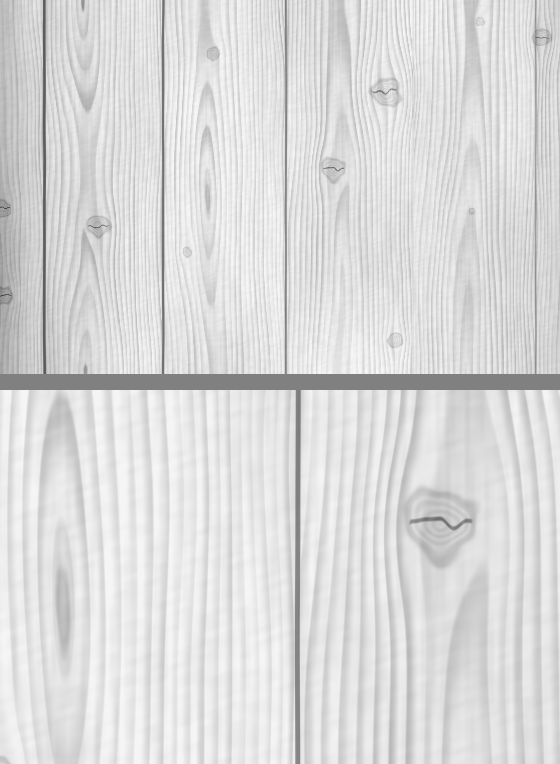
Top: the whole. Bottom: its middle third, enlarged.
Reproduce this texture procedurally as a Shadertoy shader.

```glsl
// Whitewashed wooden boards side by side, with flowing grain, knots and dark seams.
#define FIRST_SEAM 0.119   // all lengths are in canvas heights
#define PITCH 0.329
#define RING_FREQ 62.0
#define RING_DEPTH 0.15
#define FIBRE_DEPTH 0.05
#define BLOTCH_DEPTH 0.07
#define WOOD_TONE 0.93
#define SEAM_TONE 0.36
#define KNOTS 11

// Strength of each seam, left to right
const float seamStrength[5] = float[](1.0, 0.85, 0.7, 0.13, 0.5);

// Per board: heart offset, heart height, depth swing, least depth
const vec4 hearts[6] = vec4[](
    vec4(-0.04, 0.30, 0.010, 0.050), vec4(-0.05, 1.00, 0.060, 0.000),
    vec4(-0.035, 0.475, 0.050, 0.000), vec4(-0.017, 0.50, 0.020, 0.040),
    vec4(-0.01, 0.40, 0.030, 0.035), vec4(0.00, 0.80, 0.020, 0.030));

// Knot centre and radius
const vec3 knots[KNOTS] = vec3[](
    vec3(1.033, 0.756, 0.038), vec3(0.893, 0.547, 0.030), vec3(1.060, 0.090, 0.018),
    vec3(1.287, 0.943, 0.011), vec3(1.264, 0.435, 0.008), vec3(1.450, 0.900, 0.022),
    vec3(0.006, 0.443, 0.022), vec3(0.010, 0.210, 0.022), vec3(0.264, 0.395, 0.027),
    vec3(0.570, 0.857, 0.016), vec3(0.502, 0.326, 0.012));

float hash(vec2 p) {
    vec3 q = fract(vec3(p.xyx) * 0.1031);
    q += dot(q, q.yzx + 33.33);
    return fract((q.x + q.y) * q.z);
}

float noise(vec2 p) {
    vec2 i = floor(p), f = fract(p);
    f = f * f * (3.0 - 2.0 * f);
    return mix(mix(hash(i), hash(i + vec2(1, 0)), f.x),
               mix(hash(i + vec2(0, 1)), hash(i + vec2(1, 1)), f.x), f.y);
}

// Seam positions, with boards of slightly uneven width
float seamX(float k) {
    return FIRST_SEAM + PITCH * k - 0.0125 * max(sin(k * 1.0472), 0.0);
}

// Bends the grain around every knot
vec2 bendAroundKnots(vec2 p) {
    vec2 q = p;
    for (int i = 0; i < KNOTS; i++) {
        vec2 d = p - knots[i].xy;
        vec2 e = d / (knots[i].z * vec2(1.6, 2.6));
        q.x -= 0.8 * d.x * exp(-dot(e, e));
    }
    return q;
}

// Darkness of the growth rings and of the heart of one board
float grain(vec2 p, float board) {
    vec4 heart = hearts[int(board) + 1];
    vec2 q = bendAroundKnots(p);
    vec2 seed = vec2(board * 17.0 + 40.0, board * 5.0 + 9.0);
    float u = q.x - 0.5 * (seamX(board) + seamX(board + 1.0)) - heart.x;
    u += 0.022 * (noise(vec2(seed.x, p.y * 3.0)) - 0.5);
    u += 0.014 * (noise(q * vec2(12.0, 5.0) + seed) - 0.5);
    float depth = heart.w + heart.z * sin(3.14159 * (p.y - heart.y));
    float r = length(vec2(u, depth));

    // Slow darkening to the late wood, then a quick return to pale
    float ring = RING_FREQ * (r + 1.5 * r * r) + 0.8 * noise(q * vec2(25.0, 3.0) + seed);
    float t = fract(ring);
    float late = smoothstep(0.25, 0.85, t) * (1.0 - smoothstep(0.85, 1.0, t));
    float strength = mix(0.35, 1.0, hash(vec2(floor(ring) + 3.0, seed.x)));
    strength *= mix(0.5, 1.25, noise(p * vec2(9.0, 3.0) + seed.yx));
    float fade = 1.0 - smoothstep(0.4, 1.0, fwidth(ring));

    float pith = 1.0 - smoothstep(0.005, 0.010, r + 0.004 * noise(p * 70.0));
    float band = exp(-u * u / 0.0005) * noise(vec2(p.y * 4.0, seed.y));
    return RING_DEPTH * late * strength * fade + 0.15 * pith + 0.07 * band;
}

// Darkness of the knots: ringed face, rim and a crack across the large ones
float knotShade(vec2 p) {
    float shade = 0.0;
    for (int i = 0; i < KNOTS; i++) {
        vec2 d = (p - knots[i].xy) / knots[i].z;
        float rho = length(d) + 0.45 * (noise(d * 1.6 + float(i) * 13.0) - 0.5);
        float face = 1.0 - smoothstep(0.8, 1.0, rho);
        float rim = exp(-pow((rho - 1.0) / 0.13, 2.0));
        float bend = 0.35 * (noise(vec2(d.x * 2.5, float(i))) - 0.5);
        float crack = (1.0 - smoothstep(0.02, 0.10, abs(d.y - bend))) * face;
        crack *= smoothstep(0.018, 0.022, knots[i].z);
        shade += face * (0.07 + 0.025 * sin(rho * 22.0)) + 0.13 * rim + 0.30 * crack;
    }
    return shade;
}

void mainImage(out vec4 fragColor, in vec2 fragCoord) {
    vec2 p = fragCoord / iResolution.xy * vec2(1.5, 1.0);
    float pixel = 1.0 / iResolution.y;

    // Find the board and gather the seams
    float board = -1.0, seam = 0.0, groove = 0.0;
    for (int k = 0; k < 5; k++) {
        float x = p.x - seamX(float(k)), s = seamStrength[k];
        board += step(0.0, x);
        float dist = abs(x + 0.0015 * (noise(vec2(p.y * 9.0, float(k))) - 0.5));
        float halfWidth = 0.001 + 0.002 * s * s;
        seam = max(seam, s * (1.0 - smoothstep(halfWidth - pixel * 0.5, halfWidth + pixel, dist)));
        groove += 0.07 * s * exp(-dist / 0.006);
    }

    // Wood: rings, knots, fibres, saw marks and pale blotches
    float tone = WOOD_TONE - grain(p, board) - knotShade(p) - groove;
    tone += FIBRE_DEPTH * (noise(p * vec2(230.0, 14.0) + board * 31.0) - 0.5);
    tone += 0.03 * (noise(vec2(p.x * 60.0 + p.y * 30.0, p.y * 170.0 - p.x * 60.0) + 90.0) - 0.5);
    tone += BLOTCH_DEPTH * (noise(p * vec2(8.0, 3.0) + board * 11.0 + 50.0) - 0.5);

    // Shadow toward the left and right sides
    tone -= 0.30 * exp(-p.x / 0.12) * mix(1.0, 0.5, p.y);
    tone -= 0.08 * exp((p.x - 1.5) / 0.10);

    tone = mix(min(tone, 0.96), SEAM_TONE, seam);
    fragColor = vec4(vec3(clamp(tone, 0.0, 1.0)), 1.0);
}
```
